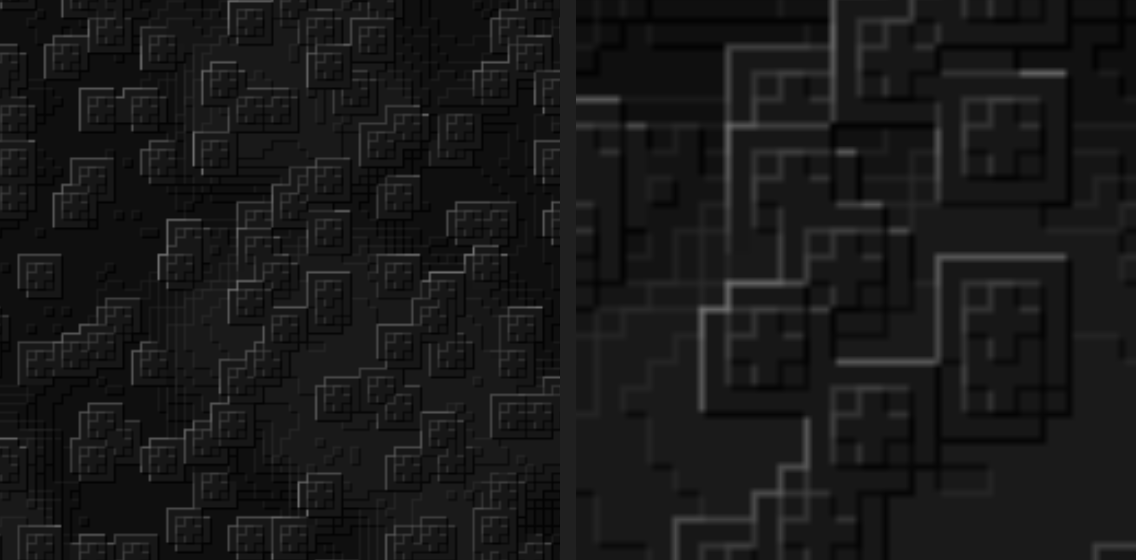
Left, the full canvas; right, a detail of the centre.
Reproduce this pattern procedurally as a Shadertoy shader.

```glsl
// Dark relief map of a blocky forest: a 64 x 64 height grid holds stepped
// terrain and square tree crowns. Each cell is four texels wide, and an emboss
// against the upper-left texel draws light and dark edges one texel thick.

const float CELLS = 64.0;
const float TEXELS_PER_CELL = 4.0;
const float TREE_SPACING = 6.0;

float hash(vec2 p) {
    vec3 q = fract(vec3(p.xyx) * vec3(0.1031, 0.1030, 0.0973));
    q += dot(q, q.yzx + 33.33);
    return fract((q.x + q.y) * q.z);
}

float valueNoise(vec2 p) {
    vec2 i = floor(p), f = fract(p);
    f = f * f * (3.0 - 2.0 * f);
    return mix(mix(hash(i), hash(i + vec2(1, 0)), f.x),
               mix(hash(i + vec2(0, 1)), hash(i + vec2(1, 1)), f.x), f.y);
}

// Terrain in whole steps, flattened into plateaus at both ends
float groundHeight(vec2 cell) {
    float n = 0.82 * valueNoise(cell / 13.0 + 40.0) + 0.18 * valueNoise(cell / 4.0 + 90.0);
    return floor(9.0 * smoothstep(0.22, 0.8, n));
}

// Crown layers seen from above: 5x5 with ragged corners, 3x3, then a plus
float crownHeight(vec2 offset, vec2 cell) {
    vec2 a = abs(offset);
    float reach = max(a.x, a.y);
    if (reach > 2.5) return -1.0;
    if (a.x + a.y > 3.5 && hash(cell + 311.0) > 0.55) return -1.0;
    return step(reach, 1.5) + step(a.x + a.y, 1.5);
}

// x: height of the cell, y: 1 where a crown covers the ground
vec2 surface(vec2 cell) {
    float ground = groundHeight(cell);
    float meadow = step(0.5, valueNoise(cell / 9.0 + 170.0));
    vec2 top = vec2(ground + meadow * step(0.91, hash(cell + 500.0)), 0.0);

    vec2 home = floor(cell / TREE_SPACING);
    for (int j = -1; j <= 1; j++)
    for (int i = -1; i <= 1; i++) {
        vec2 id = home + vec2(i, j);
        if (hash(id + 71.0) > 0.8) continue;
        vec2 jitter = floor(TREE_SPACING * vec2(hash(id + 13.0), hash(id + 29.0)));
        vec2 trunk = id * TREE_SPACING + jitter;
        float crown = crownHeight(cell - trunk, cell);
        if (crown < 0.0) continue;
        float height = groundHeight(trunk) + 2.0 + floor(3.0 * hash(id + 47.0)) + crown;
        if (height > top.x) top = vec2(height, 1.0);
    }
    return top;
}

// Grey level of one texel: flat tone by height plus the embossed edge
float texelShade(vec2 texel) {
    vec2 here = surface(floor((texel + 0.5) / TEXELS_PER_CELL));
    vec2 upLeft = surface(floor((texel + vec2(-0.5, 1.5)) / TEXELS_PER_CELL));
    float rise = here.x - upLeft.x;

    float groundTone = mix(0.058, 0.1, smoothstep(2.0, 9.0, here.x));
    float tone = mix(groundTone, 0.092, here.y);
    if (rise > 0.0) {
        float gain = mix(0.4, 1.0, here.y);
        tone += gain * min(0.05 + 0.048 * rise, 0.34);
    } else {
        tone += 0.05 * max(rise, -1.5);
    }
    return max(tone, 0.012);
}

void mainImage(out vec4 fragColor, in vec2 fragCoord) {
    vec2 p = fragCoord / iResolution.xy * CELLS * TEXELS_PER_CELL - 0.5;
    vec2 texel = floor(p), f = fract(p);

    // Bilinear blend of the four nearest texels softens the edges
    float bottom = mix(texelShade(texel), texelShade(texel + vec2(1, 0)), f.x);
    float top = mix(texelShade(texel + vec2(0, 1)), texelShade(texel + vec2(1, 1)), f.x);
    fragColor = vec4(vec3(mix(bottom, top, f.y)), 1.0);
}
```
